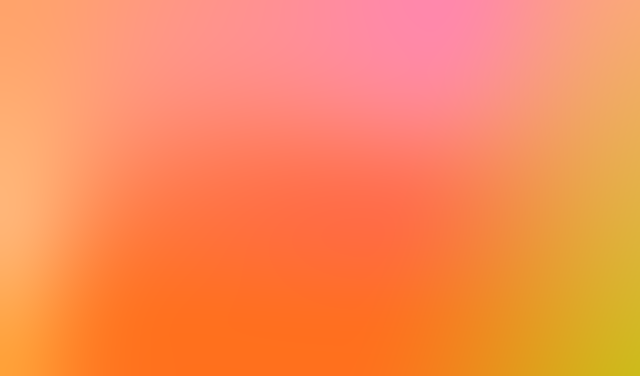
Give the GLSL for this background, as a Shadertoy shader.

```glsl
// Soft sunset gradient: orange base, pink glow above, peach left and olive right edges.

const vec3 EMBER  = vec3(1.00, 0.44, 0.11);
const vec3 CORAL  = vec3(1.00, 0.57, 0.56);
const vec3 TOMATO = vec3(1.00, 0.38, 0.26);
const vec3 PINK   = vec3(1.00, 0.53, 0.68);
const vec3 AMBER  = vec3(1.00, 0.63, 0.22);
const vec3 PEACH  = vec3(1.00, 0.71, 0.47);
const vec3 APRICOT = vec3(1.00, 0.64, 0.42);
const vec3 OLIVE  = vec3(0.79, 0.75, 0.10);
const vec3 SAND   = vec3(0.98, 0.67, 0.46);

// Elliptical Gaussian falloff, 1 at the centre
float glow(vec2 p, vec2 centre, vec2 radius) {
    vec2 d = (p - centre) / radius;
    return exp(-dot(d, d));
}

// Vertical blend through three colours, with the middle one at height mid
vec3 ramp3(vec3 low, vec3 middle, vec3 high, float mid, float y) {
    vec3 lower = mix(low, middle, smoothstep(0.0, mid, y));
    return mix(lower, high, smoothstep(mid, 1.0, y));
}

// Peach band whose width grows towards the top
vec3 addLeftEdge(vec3 col, vec2 p) {
    float reach = p.x / mix(0.125, 0.25, p.y * p.y);
    return mix(col, ramp3(AMBER, PEACH, APRICOT, 0.45, p.y), exp(-reach * reach));
}

// Olive to sand band with a slanted inner border
vec3 addRightEdge(vec3 col, vec2 p) {
    float start = mix(0.52, 0.68, p.y);
    return mix(col, mix(OLIVE, SAND, p.y), smoothstep(start, 1.08, p.x));
}

void mainImage(out vec4 fragColor, in vec2 fragCoord) {
    vec2 p = fragCoord / iResolution.xy;

    // Vertical base and warm glows
    vec3 col = mix(EMBER, CORAL, smoothstep(0.1, 0.95, p.y));
    col = mix(col, TOMATO, 0.6 * glow(p, vec2(0.58, 0.43), vec2(0.30, 0.22)));
    col = mix(col, PINK, 0.95 * glow(p, vec2(0.69, 1.02), vec2(0.22, 0.36)));

    // Side bands
    col = addLeftEdge(col, p);
    col = addRightEdge(col, p);

    fragColor = vec4(col, 1.0);
}
```
